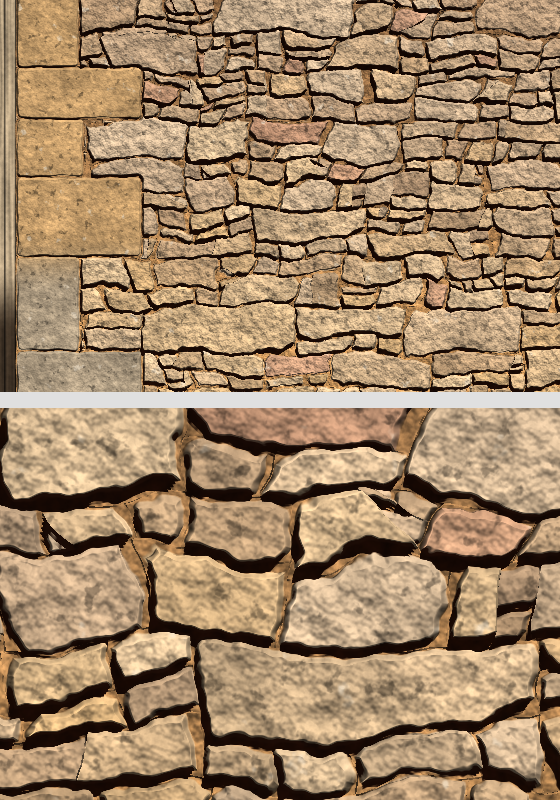
Top, the full canvas; bottom, a detail of the centre.
Reproduce this texture procedurally as a Shadertoy shader.

```glsl
// Sunlit rubble wall of ochre and grey limestone, with dressed corner blocks on the left.

float hash(vec2 p) {
    vec3 q = fract(p.xyx * 0.1031);
    q += dot(q, q.yzx + 33.33);
    return fract((q.x + q.y) * q.z);
}

vec2 gradient(vec2 cell) {
    float a = 6.2832 * hash(cell);
    return vec2(cos(a), sin(a));
}

float noise(vec2 p) {
    vec2 i = floor(p), f = p - i, e = vec2(0, 1);
    vec2 u = f * f * f * (f * (f * 6.0 - 15.0) + 10.0);
    float low = mix(dot(gradient(i), f), dot(gradient(i + e.yx), f - e.yx), u.x);
    float high = mix(dot(gradient(i + e), f - e), dot(gradient(i + 1.0), f - 1.0), u.x);
    return 1.4 * mix(low, high, u.y);
}

float fbm(vec2 p) {
    float sum = 0.0, amp = 0.55;
    for (int i = 0; i < 4; i++) {
        sum += amp * noise(p);
        p = mat2(1.6, 1.2, -1.2, 1.6) * p + 7.3;
        amp *= 0.55;
    }
    return sum;
}

float box(vec2 q, vec2 halfSize, float r) {
    vec2 a = abs(q) - halfSize + r;
    return length(max(a, 0.0)) + min(max(a.x, a.y), 0.0) - r;
}

// Jittered 1D cell around u: low end, high end, index
vec3 span(float u, float salt, float jitter) {
    float i = floor(u);
    if (u < i + jitter * (hash(vec2(i, salt)) - 0.5)) i -= 1.0;
    else if (u > i + 1.0 + jitter * (hash(vec2(i + 1.0, salt)) - 0.5)) i += 1.0;
    return vec3(i + jitter * (hash(vec2(i, salt)) - 0.5),
                i + 1.0 + jitter * (hash(vec2(i + 1.0, salt)) - 0.5), i);
}

// Rubble: jittered courses, cut at random into smaller stones. Distance and seed
vec2 rubble(vec2 p) {
    vec2 w = p + 0.022 * vec2(noise(p * 6.0), noise(p * 7.0 + 40.0));
    w += 0.006 * vec2(noise(p * 30.0 + 9.0), noise(p * 30.0));
    vec2 pitch = vec2(0.27, 0.115);
    vec3 row = span(w.y / pitch.y, 3.0, 0.4);
    float shift = hash(vec2(row.z, 17.0));
    vec3 col = span(w.x / pitch.x + shift, row.z + 50.0, 0.6);
    vec2 lo = vec2(col.x - shift, row.x) * pitch;
    vec2 hi = vec2(col.y - shift, row.y) * pitch;
    float seed = hash(col.zz * 3.1 + row.z * vec2(7.7, 1.3) + 20.0);
    for (int k = 0; k < 4; k++) {
        vec2 size = hi - lo;
        vec2 cut = mix(lo, hi, mix(0.3, 0.7, hash(vec2(seed * 91.0, 7.0))));
        float side = 0.0;
        if (size.x > size.y * mix(2.0, 4.6, hash(vec2(seed * 57.0, 2.0)))) {
            cut.x += (w.y - 0.5 * (lo.y + hi.y)) * (hash(vec2(seed * 19.0, 3.0)) - 0.5);
            side = step(cut.x, w.x);
            if (side > 0.5) lo.x = cut.x; else hi.x = cut.x;
        } else if (size.y > mix(0.045, 0.135, hash(vec2(seed * 73.0, 5.0)))) {
            cut.y += (w.x - 0.5 * (lo.x + hi.x)) * 0.2 * (hash(vec2(seed * 23.0, 5.0)) - 0.5);
            side = step(cut.y, w.y);
            if (side > 0.5) lo.y = cut.y; else hi.y = cut.y;
        } else break;
        seed = hash(vec2(seed * 91.7 + float(k), side * 9.0 + 1.0));
    }
    vec2 q = w - 0.5 * (lo + hi);
    vec2 halfSize = 0.5 * (hi - lo) - mix(0.001, 0.004, hash(vec2(seed * 43.0, 8.0)));
    float d = box(q, halfSize, 0.2 * min(halfSize.x, halfSize.y));
    // Knock off corners along random slants
    for (int k = 0; k < 3; k++) {
        float a = 6.2832 * hash(vec2(seed * 61.0, k + 11));
        vec2 dir = normalize(vec2(cos(a), sin(a)) * halfSize.yx);
        d = max(d, dot(q, dir) - 0.84 * dot(abs(dir), halfSize));
    }
    return vec2(d + 0.002 * noise(p * 85.0), seed);
}

// Distance, seed, and 1 for a corner block
vec3 stoneAt(vec2 p) {
    float beds[7] = float[7](-0.03, 0.104, 0.345, 0.548, 0.696, 0.828, 1.05);
    vec2 w = p + 0.004 * noise(p * 22.0);
    vec3 block = vec3(1, 0, 1);
    for (int i = 0; i < 6; i++) {
        float right = (i % 2 == 0 ? 0.36 : 0.205) + 0.015 * (hash(vec2(i, 9)) - 0.5);
        vec2 lo = vec2(0.042, beds[i]), hi = vec2(right, beds[i + 1]);
        float d = box(w - 0.5 * (lo + hi), 0.5 * (hi - lo) - 0.0015, 0.01);
        if (d < block.x) block.xy = vec2(d, hash(vec2(i, 31)));
    }
    vec2 stone = rubble(p);
    stone.x = max(stone.x, 0.006 - block.x);
    return block.x < stone.x ? block : vec3(stone, 0.0);
}

// Proud stones with rough faces; mortar fills the joints unevenly
float height(vec2 p) {
    vec3 s = stoneAt(p);
    float proud = mix(0.009 + 0.009 * s.y, 0.008, s.z);
    float rough = mix(0.0062, 0.003, s.z) * fbm(p * 27.0 + s.y * 40.0);
    float mortar = 0.001 + 0.012 * noise(p * 9.0 + 3.0) - 0.004 * p.y;
    return max(proud * (1.0 - smoothstep(-0.0045, 0.001, s.x)), mortar) + rough;
}

void mainImage(out vec4 fragColor, in vec2 fragCoord) {
    vec2 p = fragCoord / iResolution.y;
    vec3 s = stoneAt(p);
    float grain = fbm(p * 70.0), stain = fbm(p * 9.0 + s.y * 30.0);

    // Stone colour: warmer toward the ground, a few reddish stones
    float warm = 0.75 - 0.8 * p.y - 0.15 * p.x + 0.8 * (s.y - 0.4);
    vec3 color = mix(vec3(0.67, 0.55, 0.43), vec3(0.81, 0.66, 0.46), smoothstep(0.0, 0.8, warm));
    color = mix(color, vec3(0.82, 0.73, 0.61), 0.65 * hash(vec2(s.y * 83.0, 3.0)));
    color = mix(color, vec3(0.72, 0.53, 0.42), 0.7 * step(0.96, hash(vec2(s.y * 67.0, 1.0))));
    vec3 dressed = mix(vec3(0.66, 0.59, 0.49), vec3(0.74, 0.59, 0.40), smoothstep(0.25, 0.4, p.y));
    color = mix(color, dressed, s.z);
    color *= 1.0 + 0.25 * stain + 0.22 * grain;
    color *= 1.0 - 0.35 * smoothstep(0.22, 0.5, fbm(p * 48.0 + 20.0));
    color = mix(color, vec3(0.85, 0.80, 0.72), 0.6 * smoothstep(0.36, 0.55, fbm(p * 24.0 + 60.0)));
    vec3 mortar = mix(vec3(0.80, 0.59, 0.36), vec3(0.55, 0.40, 0.26), p.y) * (0.95 + 0.5 * grain);
    color = mix(color, mortar, smoothstep(-0.001, 0.001, s.x));

    // Sun from the upper right: slope shading and short cast shadows
    vec3 sun = normalize(vec3(0.28, 0.66, 0.70));
    float e = 0.0014, h = height(p);
    vec2 slope = vec2(height(p + vec2(e, 0)), height(p + vec2(0, e))) - h;
    float light = max(dot(normalize(vec3(-slope / e, 1.0)), sun), 0.0) / sun.z;
    float block = 0.0;
    for (int i = 1; i <= 5; i++) {
        float t = 0.0032 * float(i);
        block = max(block, height(p + normalize(sun.xy) * t) - h - 0.8 * t);
    }
    float lit = 1.0 - smoothstep(0.0004, 0.0028, block);
    color *= mix(vec3(0.13, 0.065, 0.04), vec3(0.32 + 0.70 * min(light, 1.22)), lit);

    // Weathered upright strip at the far left
    float streak = noise(vec2(p.x * 140.0, p.y * 5.0)) + 0.5 * grain;
    vec3 strip = mix(vec3(0.25, 0.20, 0.15), vec3(0.76, 0.67, 0.54), smoothstep(0.15, 0.32, p.y));
    strip *= (0.95 + 0.3 * streak) * (0.4 + 0.6 * smoothstep(0.0, 0.004, abs(p.x - 0.012)));
    strip *= 1.0 - 0.7 * smoothstep(0.036, 0.040, p.x);
    color = mix(strip, color, smoothstep(0.039, 0.042, p.x + 0.003 * noise(p * 20.0)));

    fragColor = vec4(clamp(color, 0.0, 1.0), 1.0);
}
```
